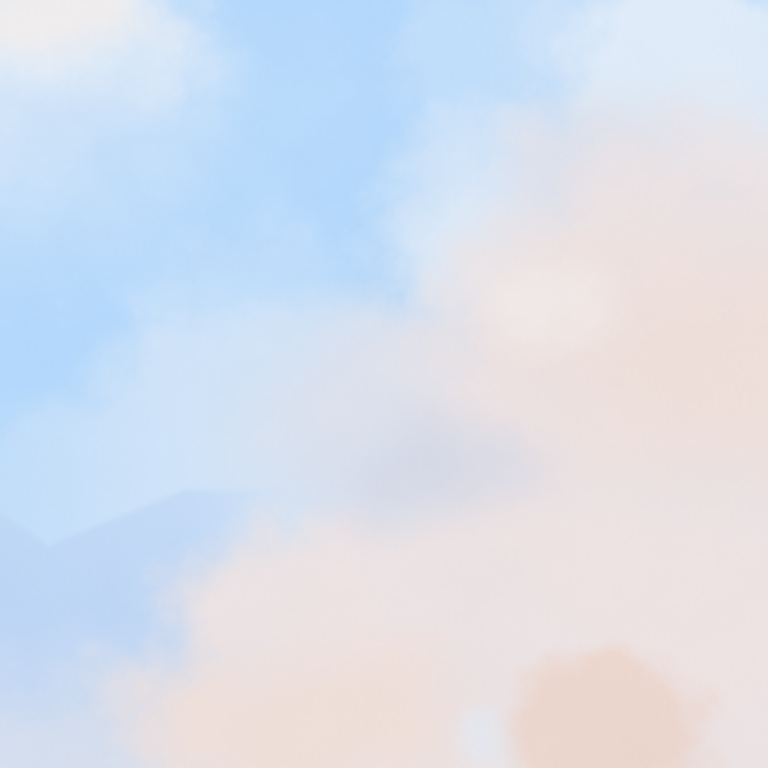
Write a WebGL 2 fragment shader that draws this texture.

```glsl
#version 300 es
precision highp float;

uniform vec2 u_resolution;
out vec4 fragColor;

const vec3 SKY = vec3(0.700, 0.845, 0.985);
const vec3 VEIL = vec3(0.765, 0.872, 0.980);
const vec3 PALE = vec3(0.820, 0.893, 0.972);
const vec3 MIST = vec3(0.878, 0.922, 0.970);
const vec3 CREAM = vec3(0.945, 0.928, 0.925);
const vec3 LILAC = vec3(0.865, 0.880, 0.922);
const vec3 SHADOW = vec3(0.810, 0.835, 0.900);
const vec3 ROSE = vec3(0.928, 0.887, 0.887);
const vec3 PEACH = vec3(0.935, 0.868, 0.840);
const vec3 CLAY = vec3(0.922, 0.832, 0.795);
const vec3 HILL = vec3(0.745, 0.838, 0.960);

const float WARP = 0.012;       // sideways drift of cloud outlines
const float RAGGED = 0.075;     // depth of the puffs along the edges
const float PUFF_SCALE = 8.0;   // cells across the canvas
const float GRAIN = 0.010;      // strength of the brushed texture

vec2 hash2(vec2 p) {
    vec3 q = fract(p.xyx * vec3(0.1031, 0.1030, 0.0973));
    q += dot(q, q.yzx + 33.33);
    return fract((q.xx + q.yz) * q.zy);
}

// Distance to the nearest scattered cell point
float cellular(vec2 p) {
    vec2 cell = floor(p), f = fract(p);
    float nearest = 2.0;
    for (int y = -1; y <= 1; y++) {
        for (int x = -1; x <= 1; x++) {
            vec2 o = vec2(x, y);
            vec2 d = o + hash2(cell + o) - f;
            nearest = min(nearest, dot(d, d));
        }
    }
    return sqrt(nearest);
}

// Layered cells, centred near zero
float puffs(vec2 p) {
    float sum = 0.0, amp = 0.5;
    for (int i = 0; i < 5; i++) {
        sum += amp * (cellular(p) - 0.47);
        p = mat2(1.6, 1.2, -1.2, 1.6) * p + 7.3;
        amp *= 0.55;
    }
    return sum;
}

vec2 drift(vec2 p) {
    vec2 w = vec2(0.0);
    float k = 11.0, amp = 1.0;
    for (int i = 0; i < 3; i++) {
        w += amp * sin(k * p.yx + vec2(1.3, 4.1) + 2.0 * w.yx);
        k *= 2.1;
        amp *= 0.5;
    }
    return w;
}

// Coverage of an ellipse whose edge is shifted by the puffs
float cloud(vec2 p, vec2 centre, vec2 radius, float soft, float ragged) {
    float d = (length((p - centre) / radius) - 1.0) * min(radius.x, radius.y);
    return smoothstep(soft, -soft, d + ragged);
}

void main() {
    vec2 uv = gl_FragCoord.xy / u_resolution;
    vec2 p = uv + WARP * drift(uv);
    float puff = puffs(uv * PUFF_SCALE);
    float r = RAGGED * puff;

    // Open sky with thin veils
    vec3 col = mix(SKY, VEIL, 0.35 * cloud(p, vec2(0.28, 0.86), vec2(0.18, 0.12), 0.10, r));
    col = mix(col, VEIL, 0.7 * cloud(p, vec2(0.03, 0.72), vec2(0.22, 0.10), 0.09, r));
    col = mix(col, VEIL, 0.8 * cloud(p, vec2(0.63, 0.92), vec2(0.14, 0.075), 0.025, r));
    col = mix(col, VEIL, 0.7 * cloud(p, vec2(0.34, 0.61), vec2(0.13, 0.10), 0.035, r));

    // Upper left cloud
    col = mix(col, PALE, 0.85 * cloud(p, vec2(0.0, 0.92), vec2(0.24, 0.18), 0.08, r));
    col = mix(col, MIST, 0.9 * cloud(p, vec2(0.04, 0.97), vec2(0.19, 0.11), 0.055, r));
    col = mix(col, CREAM, 0.9 * cloud(p, vec2(0.06, 0.975), vec2(0.10, 0.05), 0.045, r));

    // Upper right cloud
    col = mix(col, PALE, 0.7 * cloud(p, vec2(0.82, 0.94), vec2(0.16, 0.13), 0.05, r));
    col = mix(col, MIST, 0.95 * cloud(p, vec2(0.91, 0.90), vec2(0.17, 0.14), 0.03, r));

    // Left bank, rising to the right
    float bankTop = min(0.43 + 0.75 * p.x, 0.66 - 0.10 * p.x);
    float bank = smoothstep(-0.035, 0.075, bankTop - p.y - r) * smoothstep(0.70, 0.50, p.x);
    col = mix(col, PALE, bank * mix(0.55, 0.95, smoothstep(0.0, 0.25, p.x)));

    // Central cloud and its lilac body
    col = mix(col, PALE, 0.9 * cloud(p, vec2(0.66, 0.72), vec2(0.18, 0.13), 0.04, r));
    col = mix(col, MIST, 0.7 * cloud(p, vec2(0.64, 0.65), vec2(0.10, 0.11), 0.05, r));
    col = mix(col, LILAC, 0.9 * cloud(p, vec2(0.79, 0.76), vec2(0.13, 0.11), 0.06, r));
    col = mix(col, LILAC, 0.9 * cloud(p, vec2(0.56, 0.43), vec2(0.22, 0.17), 0.09, r));

    // Hill with a crisp ridge
    float ridge = max(0.335 - 0.65 * uv.x, min(0.268 + 0.40 * uv.x, 0.365));
    float hill = smoothstep(-0.004, 0.010, ridge - uv.y + 0.05 * r);
    hill *= smoothstep(0.38, 0.22, p.x);
    col = mix(col, HILL, hill * mix(0.95, 0.65, smoothstep(0.22, 0.36, uv.y)));
    col = mix(col, LILAC, 0.8 * cloud(p, vec2(0.16, 0.0), vec2(0.22, 0.10), 0.09, r));

    // Warm masses
    col = mix(col, ROSE, 0.95 * cloud(p, vec2(0.99, 0.46), vec2(0.42, 0.38), 0.085, r));
    col = mix(col, ROSE, 0.95 * cloud(p, vec2(0.70, 0.08), vec2(0.49, 0.27), 0.06, r));
    col = mix(col, ROSE, 0.85 * cloud(p, vec2(0.37, 0.24), vec2(0.11, 0.08), 0.045, r));
    col = mix(col, PEACH, 0.8 * cloud(p, vec2(0.94, 0.54), vec2(0.22, 0.13), 0.11, r));
    col = mix(col, PEACH, 0.85 * cloud(p, vec2(0.42, 0.06), vec2(0.20, 0.09), 0.06, r));
    col = mix(col, SHADOW, 0.65 * cloud(p, vec2(0.56, 0.38), vec2(0.11, 0.055), 0.055, r));

    // Highlights and the clay-coloured puff
    col = mix(col, CREAM, 0.6 * cloud(p, vec2(0.72, 0.59), vec2(0.07, 0.045), 0.05, r));
    col = mix(col, CLAY, 0.9 * cloud(p, vec2(0.80, 0.05), vec2(0.12, 0.09), 0.025, r));
    col = mix(col, MIST, 0.6 * cloud(p, vec2(0.64, 0.04), vec2(0.03, 0.04), 0.03, r));

    // Brushed texture
    float fibre = cellular(uv * vec2(170.0, 110.0)) - 0.47;
    col += GRAIN * (0.5 * fibre - puff);
    fragColor = vec4(col, 1.0);
}
```
